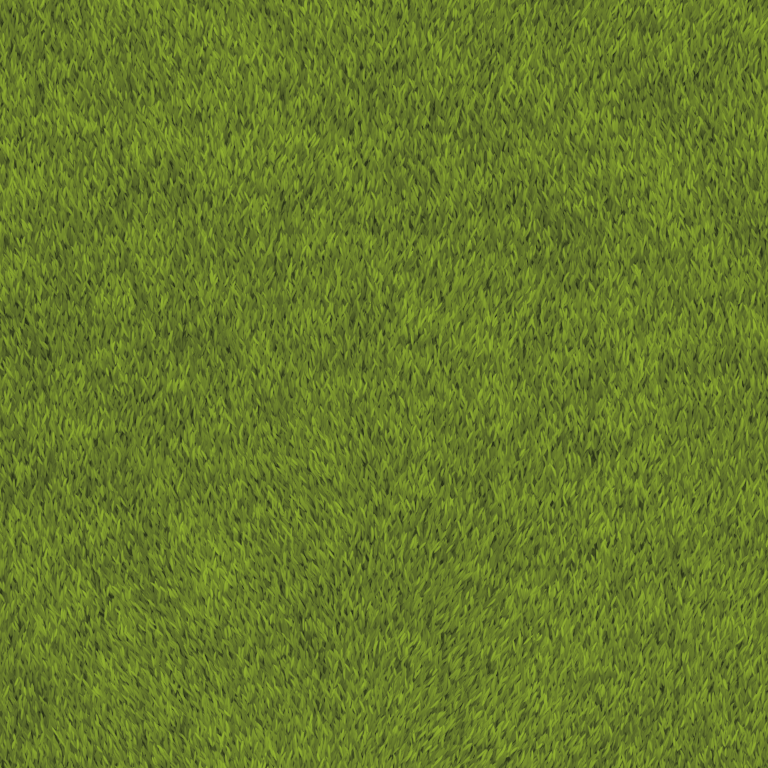
Write a WebGL 1 fragment shader that draws this texture.

```glsl
precision highp float;
// Dense lawn seen from above: many layers of short, thin, curved blades.
// Each layer scatters one tapered blade per grid cell; lower layers are darker,
// and the final tone is turned into green by a three-colour ramp.

uniform vec2 u_resolution;

#define LAYERS 14
#define CELL vec2(0.009, 0.0125)
#define BLADE_WIDTH 0.0015
#define BLADE_BEND 0.0014
#define TOP_TONE 0.87
#define DEPTH_STEP 0.085
#define TONE_SPREAD 0.64
#define TIP_LIGHT 0.12
#define LEAN_SPREAD 1.05
#define CLUMP_TONE 0.22
#define SOFTNESS 0.0018

const vec3 SHADE = vec3(0.21, 0.25, 0.11);
const vec3 LEAF = vec3(0.34, 0.40, 0.16);
const vec3 SUNLIT = vec3(0.50, 0.60, 0.18);
const float LEAF_TONE = 0.43;

vec4 hash4(vec2 p) {
  vec4 h = fract(p.xyxy * vec4(0.1031, 0.1030, 0.0973, 0.1099));
  h += dot(h, h.wzxy + 33.33);
  return fract((h.xxyz + h.yzzw) * h.zywx);
}

float valueNoise(vec2 p) {
  vec2 i = floor(p);
  vec2 f = fract(p);
  f = f * f * (3.0 - 2.0 * f);
  float low = mix(hash4(i).x, hash4(i + vec2(1.0, 0.0)).x, f.x);
  float high = mix(hash4(i + vec2(0.0, 1.0)).x, hash4(i + 1.0).x, f.x);
  return mix(low, high, f.y);
}

// Mean tilt from vertical: slow drift, plus a fan opening in the lower half.
float meanLean(vec2 p) {
  float drift = (valueNoise(p * 5.0 + 17.0) - 0.5) * 0.5;
  float side = p.x - 0.49;
  float fan = clamp(side * 12.0, -1.0, 1.0) * exp(-2.5 * abs(side));
  return drift + 0.38 * fan * (1.0 - smoothstep(0.40, 0.50, p.y));
}

// Returns coverage (x) and position from root to tip, -1 to 1 (y).
vec2 blade(vec2 q, float angle, float halfLength, float bend, float soft) {
  vec2 dir = vec2(sin(angle), cos(angle));
  float along = dot(q, dir) / halfLength;
  float taper = max(1.0 - along * along, 0.0);
  float halfWidth = BLADE_WIDTH * taper;
  float across = abs(dot(q, vec2(dir.y, -dir.x)) - bend * (0.6 - taper));
  float edge = clamp((halfWidth - across) / soft + 0.5, 0.0, 1.0);
  return vec2(edge * min(1.0, 2.0 * halfWidth / soft), along);
}

vec3 grassColor(float tone) {
  vec3 dim = mix(SHADE, LEAF, tone / LEAF_TONE);
  vec3 lit = mix(LEAF, SUNLIT, (tone - LEAF_TONE) / (1.0 - LEAF_TONE));
  return mix(dim, lit, step(LEAF_TONE, tone));
}

void main() {
  vec2 p = gl_FragCoord.xy / u_resolution.y;
  float soft = max(1.0 / u_resolution.y, SOFTNESS);
  float lean = meanLean(p);
  float tone = -0.1;

  // Paint the blades from the ground up.
  for (int layer = 0; layer < LAYERS; layer++) {
    float level = float(layer);
    vec2 seed = vec2(level * 157.0 + 11.0, level * 71.0 + 5.0);
    vec2 grid = p / CELL + hash4(seed).xy;
    vec2 home = floor(grid);
    float layerTone = TOP_TONE - DEPTH_STEP * (float(LAYERS - 1) - level);

    for (int j = -1; j <= 1; j++) {
      for (int i = -1; i <= 1; i++) {
        vec2 cell = home + vec2(float(i), float(j));
        vec4 place = hash4(cell + seed);
        vec4 look = hash4(cell + seed + 431.0);
        vec2 q = (grid - cell - place.xy) * CELL;
        float angle = clamp(lean + (place.z - 0.5) * LEAN_SPREAD, -0.8, 0.8);
        float halfLength = mix(0.007, 0.011, place.w);
        float bend = (look.x - 0.5) * 2.0 * BLADE_BEND;
        vec2 hit = blade(q, angle, halfLength, bend, soft);
        float bladeTone = layerTone + (look.y - 0.5) * TONE_SPREAD + TIP_LIGHT * hit.y;
        tone = mix(tone, clamp(bladeTone, -0.15, 1.25), hit.x);
      }
    }
  }

  // Uneven growth: small clumps and broad, faint patches.
  tone += (valueNoise(p * 38.0) - 0.5) * CLUMP_TONE;
  tone += (valueNoise(p * 7.0 + 40.0) - 0.5) * 0.1;
  gl_FragColor = vec4(grassColor(clamp(tone, -0.15, 1.25)), 1.0);
}
```
